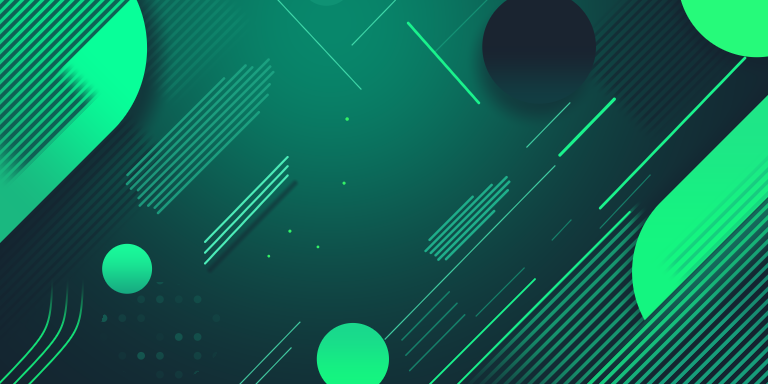
Give the GLSL for this background, as a Shadertoy shader.

```glsl
// Abstract emerald backdrop: glowing gradient, diagonal hatching, discs and pills.
// Canvas height is 100 units; q holds (along, across) the rising diagonal.

vec3 canvas;

void paint(vec3 ink, float alpha) { canvas = mix(canvas, ink, alpha); }

float hash(vec2 p) {
  vec3 h = fract(p.xyx * .1031);
  h += dot(h, h.yzx + 33.33);
  return fract((h.x + h.y) * h.z);
}

float cover(float d) { return clamp(.5 - d * iResolution.y / 100., 0., 1.); }

float fade(float lo, float hi, float x) { return 1. - smoothstep(lo, hi, x); }

// Distance to the segment from ab.xy to ab.zw
float segment(vec2 p, vec4 ab) {
  vec2 d = ab.zw - ab.xy;
  p -= ab.xy;
  return length(p - d * clamp(dot(p, d) / dot(d, d), 0., 1.));
}

float stroke(vec2 p, vec4 ab, float halfWidth) { return cover(segment(p, ab) - halfWidth); }

float disc(vec2 p, vec2 centre, float radius) { return cover(length(p - centre) - radius); }

float stripes(float v, float period, float halfWidth) {
  return cover(abs(mod(v, period) - .5 * period) - halfWidth);
}

// Soft box in diagonal coordinates
float region(vec2 q, vec2 lo, vec2 hi) {
  vec2 m = smoothstep(lo - 3., lo + 3., q) * (1. - smoothstep(hi - 3., hi + 3., q));
  return m.x * m.y;
}

// Bundle of rounded lines with ragged ends, shorter at its sides
float hatch(vec2 q, vec2 lo, vec2 hi, float count) {
  float id = clamp(floor((q.y - lo.y) / (hi.y - lo.y) * count), 0., count - 1.);
  float t = (id + .5) / count, v = mix(lo.y, hi.y, t);
  float shrink = 13. * pow(2. * t - 1., 2.);
  float start = lo.x + .2 * shrink + 3. * hash(vec2(id, count));
  float end = hi.x - shrink - 3. * hash(vec2(count, id));
  return stroke(q, vec4(start, v, end, v), .33);
}

void mainImage(out vec4 fragColor, in vec2 fragCoord) {
  vec2 p = fragCoord / iResolution.y * 100.;
  vec2 q = vec2(p.x + p.y, p.x - p.y) * .7071;
  vec3 night = vec3(.08, .13, .18), teal = vec3(.09, .62, .49);
  vec3 mint = vec3(.3, .92, .72), green = vec3(.08, .96, .5);

  // Glow from the upper middle
  vec2 away = (p - vec2(86, 94)) / 100.;
  canvas = mix(night, vec3(.03, .53, .42), exp(-2.1 * dot(away, away)));
  paint(teal, .5 * disc(p, vec2(85, 105.5), 7.));

  // Faint hatched patches
  float fine = stripes(q.y, 1.85, .4);
  paint(teal, .3 * fine * region(q, vec2(84, -43), vec2(112, -21)));
  paint(night, .5 * fine * region(q, vec2(-20, -28), vec2(72, -8)));
  paint(night, .6 * fine * region(q, vec2(166, 45), vec2(205, 74)));

  // Upper left pill, its shadow and dark stripes
  vec4 axis = vec4(8.1, 87.5, -50, 29.4);
  float pill = cover(segment(p, axis) - 30.2);
  paint(night, .6 * fade(28., 36., segment(p - vec2(2, -3), axis)));
  paint(mix(vec3(.1, .72, .5), vec3(.03, 1, .6), smoothstep(35., 80., q.x)), pill);
  float striped = max(cover(q.y + 46.8), cover(q.y + 34.8) * fade(66., 73., q.x));
  striped *= pill * smoothstep(36., 48., q.x);
  paint(vec3(.06, .36, .32), striped * (.2 + .75 * stripes(q.y, 1.85, .52)));

  // Dark disc melting into its shadow
  paint(night, .5 * fade(11., 18., length(p - vec2(139, 84))));
  vec3 dusk = mix(vec3(.07, .24, .26), vec3(.1, .14, .19), smoothstep(73., 88., p.y));
  paint(dusk, disc(p, vec2(140.4, 87.8), 14.8));

  // Lower right stripes, the pill cut along them, and the lit band
  float rows = stripes(q.y - 83.2, 2.2, .45) * cover(84. - q.y);
  paint(mix(teal, green, .2), .8 * rows * fade(144., 152., q.x) * smoothstep(80., 115., q.x));
  float cutPill = segment(p, vec4(190.4, 29.2, 250, 88.8)) - 25.8;
  float cut = cover(q.y - 107.);
  paint(night, .4 * fade(-1., 5., cutPill) * cut);
  paint(mix(green, vec3(.12, .9, .53), smoothstep(35., 70., p.y)), cover(cutPill) * cut);
  float band = smoothstep(106.5, 107.5, q.y) * fade(109., 120., q.y);
  paint(teal, .55 * band * smoothstep(105., 155., q.x));
  paint(mix(teal, green, .6 * band), .85 * rows * cover(107. - q.y));
  paint(teal, .45 * rows * region(q, vec2(145, 100), vec2(250, 107)));

  // Bright discs
  vec2 corner = vec2(197.1, 105.7);
  paint(night, .5 * fade(20., 25., length(p - corner + vec2(0, 1))));
  paint(vec3(.15, .98, .48), disc(p, corner, 20.6));
  paint(mix(teal, vec3(.1, .97, .6), smoothstep(20., 36., p.y)), disc(p, vec2(33.1, 30), 6.5));
  paint(mix(green, vec3(.1, .85, .55), smoothstep(0., 15., p.y)), disc(p, vec2(91.9, 6.5), 9.4));

  // Hatched bundles
  paint(vec3(.12, .65, .52), .85 * hatch(q, vec2(58, -15.8), vec2(110, -1.6), 9.));
  paint(vec3(.12, .68, .54), hatch(q, vec2(101, 51.9), vec2(133, 59.8), 6.));

  // Parallel strokes and bent wires
  paint(night, .45 * fade(0., 1.3, segment(p, vec4(76.8, 52.3, 54.7, 29.7))));
  for (float i = 0.; i < 3.; i++) {
    paint(mint, stroke(p, vec4(74.9, 59.1 - 2.4 * i, 53.4, 37. - 2.8 * i), .28));
    paint(teal, .7 * stroke(p, vec4(117, 24, 104.7, 11.5) + i * vec4(2, -3, 1, -4), .2));
    float fall = 14. - p.y, bend = sqrt(fall * fall + 25.), slope = .5 + .5 * fall / bend;
    float wire = abs(p.x - 14.1 - 4. * i + .5 * (fall + bend)) / sqrt(1. + slope * slope);
    paint(green, .9 * cover(wire - .25) * fade(12., 28., p.y));
  }

  // Single strokes: thin, dim, then bold
  float thin = stroke(p, vec4(72.4, 100, 94, 76.8), .15) + stroke(p, vec4(103, 100, 91.7, 88.3), .15);
  thin += stroke(p, vec4(148.4, 73.2, 137.2, 61.7), .15) + stroke(p, vec4(144.5, 56.8, 100.3, 11.7), .15);
  thin += stroke(p, vec4(78.1, 16.1, 62.5, 0), .15) + stroke(p, vec4(75.8, 9.4, 66.7, 0), .15);
  paint(mint, .8 * thin);
  float dim = stroke(p, vec4(126.8, 100, 113.3, 86.5), .15) + stroke(p, vec4(136.5, 30.2, 124, 17.7), .15);
  dim += stroke(p, vec4(148.7, 42.7, 143.8, 37.5), .15) + stroke(p, vec4(169.3, 54.4, 156.3, 40.6), .15);
  paint(teal, .7 * dim);
  float bold = stroke(p, vec4(106.3, 94, 124.7, 73.2), .35) + stroke(p, vec4(160, 74.2, 145.8, 59.6), .4);
  bold += stroke(p, vec4(194, 84.9, 156.3, 45.8), .35) + stroke(p, vec4(139.3, 27.3, 112, 0), .25);
  paint(vec3(.1, .95, .55), min(bold + stroke(p, vec4(164, 44.8, 119.3, 0), .25), 1.));

  // Sparse dot grid and sparks
  vec2 cell = floor(p / 4.9);
  float dots = disc(mod(p, 4.9), vec2(2.45), 1.) * step(.45, hash(cell));
  dots *= step(length((p - vec2(42, 13.5)) / vec2(16, 13)), 1.);
  paint(teal, .4 * hash(cell + 7.) * dots);
  float sparks = disc(p, vec2(90.4, 69), .45) + disc(p, vec2(89.6, 52.3), .4);
  sparks += disc(p, vec2(75.5, 39.8), .4) + disc(p, vec2(82.8, 35.7), .35);
  paint(vec3(.2, .95, .4), sparks + disc(p, vec2(70, 33.3), .35));
  fragColor = vec4(canvas, 1);
}
```
